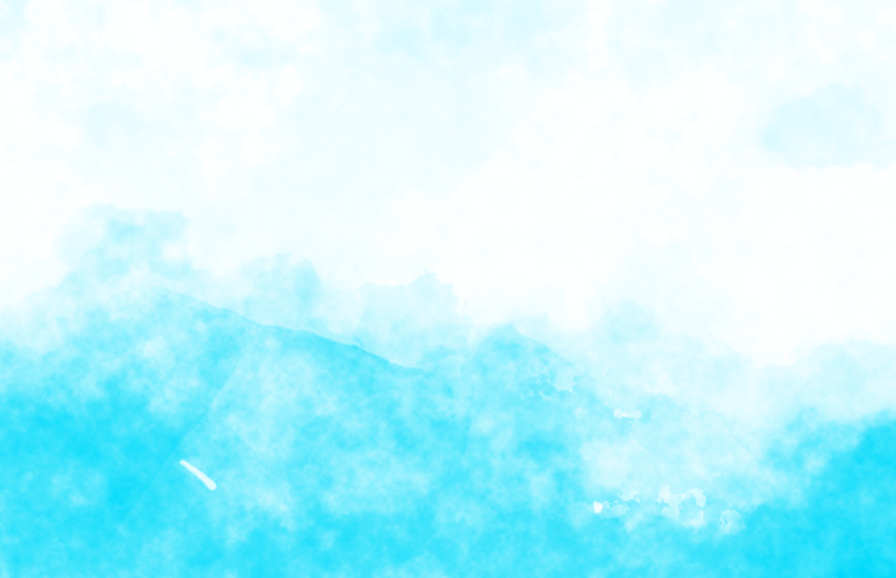
Give the GLSL for this background, as a WebGL 1 fragment shader.

```glsl
precision highp float;
uniform vec2 u_resolution;

const vec3 PAPER = vec3(0.995, 1.0, 1.0);
const vec3 CYAN = vec3(0.0, 0.855, 0.98);
const float WIDTH = 1.5515;

float hash(vec2 p) {
  return fract(sin(dot(p, vec2(127.1, 311.7))) * 43758.5453);
}

float noise(vec2 p) {
  vec2 i = floor(p), f = fract(p);
  f = f * f * (3.0 - 2.0 * f);
  return mix(mix(hash(i), hash(i + vec2(1.0, 0.0)), f.x),
             mix(hash(i + vec2(0.0, 1.0)), hash(i + 1.0), f.x), f.y);
}

float fbm(vec2 p) {
  float sum = 0.0, gain = 0.5;
  for (int i = 0; i < 5; i++) {
    sum += gain * noise(p);
    p = mat2(1.6, 1.2, -1.2, 1.6) * p + 7.3;
    gain *= 0.55;
  }
  return sum - 0.53;
}

// Height interpolated between eight evenly spaced knots
float ridge(float x, vec4 left, vec4 right) {
  float t = clamp(x / WIDTH, 0.0, 1.0) * 7.0;
  vec4 knots = vec4(0.0, 1.0, 2.0, 3.0);
  vec4 wl = max(1.0 - abs(t - knots), 0.0);
  vec4 wr = max(1.0 - abs(t - knots - 4.0), 0.0);
  return dot(wl, left) + dot(wr, right);
}

// Diffuse bleed plus a torn pigment edge
float wash(vec2 p, vec4 left, vec4 right, float soft) {
  float depth = ridge(p.x, left, right) - p.y;
  return 0.6 * smoothstep(-soft, soft, depth) + 0.4 * smoothstep(-0.008, 0.012, depth);
}

float blob(vec2 p, vec2 center, vec2 radius, float soft) {
  return 1.0 - smoothstep(1.0 - soft, 1.0 + soft, length((p - center) / radius));
}

// Small overlapping dabs with clear borders
float dabs(vec2 p, float scale) {
  float n = fbm(p * scale + scale);
  return smoothstep(-0.015, 0.025, n) + 0.6 * smoothstep(0.09, 0.13, n) - 0.6;
}

// Crisp edge from a to b, fading out over its right-hand side
float fold(vec2 p, vec2 a, vec2 b, float reach) {
  vec2 dir = normalize(b - a);
  float along = dot(p - a, dir) / length(b - a);
  float side = dot(p - a, vec2(dir.y, -dir.x));
  float ends = smoothstep(-0.1, 0.15, along) * (1.0 - smoothstep(0.8, 1.1, along));
  return smoothstep(-0.003, 0.003, side) * exp(-max(side, 0.0) / reach) * ends;
}

float streak(vec2 p, vec2 a, vec2 b, float radius) {
  vec2 ab = b - a;
  float t = clamp(dot(p - a, ab) / dot(ab, ab), 0.0, 1.0);
  return 1.0 - smoothstep(radius * 0.4, radius, length(p - a - ab * t) + radius * 0.4 * (1.0 - t));
}

void main() {
  vec2 p = gl_FragCoord.xy / u_resolution.y;
  vec2 torn = vec2(fbm(p * 13.0), fbm(p * 13.0 + 31.0));
  vec2 q = p + 0.11 * torn;
  vec2 crisp = p + 0.022 * torn;
  float cloud = fbm(p * 5.0 + 12.0);
  float grain = fbm(p * 30.0 + 4.0);
  float tooth = noise(p * 75.0) + noise(p * 140.0 + 9.0) - 1.0;

  // Faint tints in the upper paper
  float upper = smoothstep(0.55, 1.0, p.y) * (1.0 - 0.35 * p.x);
  float ink = 0.006 + 0.03 * smoothstep(-0.05, 0.2, cloud);
  ink += 0.07 * upper * smoothstep(-0.2, 0.2, cloud + 0.5 * grain);
  ink += 0.05 * blob(q, vec2(0.80, 0.95), vec2(0.13, 0.07), 0.4);
  ink += 0.06 * blob(q, vec2(1.44, 0.77), vec2(0.11, 0.065), 0.12);
  // Stacked washes, pale to deep
  float body = 0.15 * wash(q, vec4(0.47, 0.60, 0.54, 0.48), vec4(0.43, 0.47, 0.36, 0.42), 0.07);
  body += 0.21 * wash(q, vec4(0.39, 0.47, 0.45, 0.40), vec4(0.39, 0.31, 0.24, 0.30), 0.06);
  body += 0.18 * wash(q, vec4(0.34, 0.38, 0.23, 0.31), vec4(0.23, 0.13, 0.13, 0.27), 0.08);
  body += 0.18 * wash(q, vec4(0.29, 0.32, 0.05, 0.12), vec4(0.12, 0.08, 0.09, 0.26), 0.06);
  // Local pools of pigment
  body += 0.07 * blob(q, vec2(0.20, 0.57), vec2(0.11, 0.07), 0.12);
  body += 0.09 * blob(q, vec2(0.72, 0.44), vec2(0.10, 0.085), 0.06);
  body += 0.06 * blob(q, vec2(0.51, 0.48), vec2(0.07, 0.05), 0.08);
  body += 0.05 * blob(q, vec2(1.15, 0.51), vec2(0.09, 0.08), 0.4);
  body += 0.09 * blob(q, vec2(0.08, 0.20), vec2(0.24, 0.16), 0.5);
  body += 0.17 * blob(q, vec2(1.52, 0.08), vec2(0.23, 0.18), 0.4);
  body -= 0.10 * blob(q, vec2(1.17, 0.17), vec2(0.18, 0.10), 0.08);
  // Dry edges between overlapping layers
  body += 0.16 * fold(crisp, vec2(0.28, 0.50), vec2(0.75, 0.356), 0.09);
  body -= 0.10 * fold(crisp, vec2(0.75, 0.358), vec2(0.50, 0.434), 0.015);
  body += 0.14 * fold(crisp, vec2(0.435, 0.40), vec2(0.18, 0.05), 0.10);
  body += 0.11 * fold(crisp, vec2(0.87, 0.44), vec2(1.04, 0.34), 0.07);
  body += 0.08 * fold(crisp, vec2(0.82, 0.33), vec2(0.80, 0.18), 0.08);
  // Dabs, mottling and paper tooth
  float mottle = 0.3 * cloud + 0.8 * grain + 0.13 * tooth;
  mottle += 0.08 * dabs(p, 8.0) + 0.09 * dabs(p, 17.0) + 0.06 * dabs(p, 36.0);
  body *= 0.94 + mottle * (1.0 - 0.35 * smoothstep(0.4, 0.8, body));
  ink += body + 0.05 * grain + 0.008 * tooth + 0.008 * dabs(p, 11.0);
  ink -= 0.35 * max(ink - 0.72, 0.0);
  // Bare paper scraps
  float bare = 0.8 * streak(crisp, vec2(0.318, 0.198), vec2(0.368, 0.162), 0.011);
  bare += 0.8 * streak(crisp, vec2(1.025, 0.128), vec2(1.032, 0.118), 0.012);
  bare += 0.5 * streak(crisp, vec2(1.085, 0.288), vec2(1.105, 0.286), 0.010);
  float specks = smoothstep(0.03, 0.15, fbm(p * 42.0));
  bare += 0.5 * specks * blob(q, vec2(1.16, 0.12), vec2(0.17, 0.035), 0.5);
  bare += 0.45 * specks * blob(q, vec2(1.06, 0.33), vec2(0.15, 0.06), 0.5);
  ink *= 1.0 - clamp(bare, 0.0, 0.9);
  gl_FragColor = vec4(mix(PAPER, CYAN, clamp(ink, 0.0, 1.0)), 1.0);
}
```
